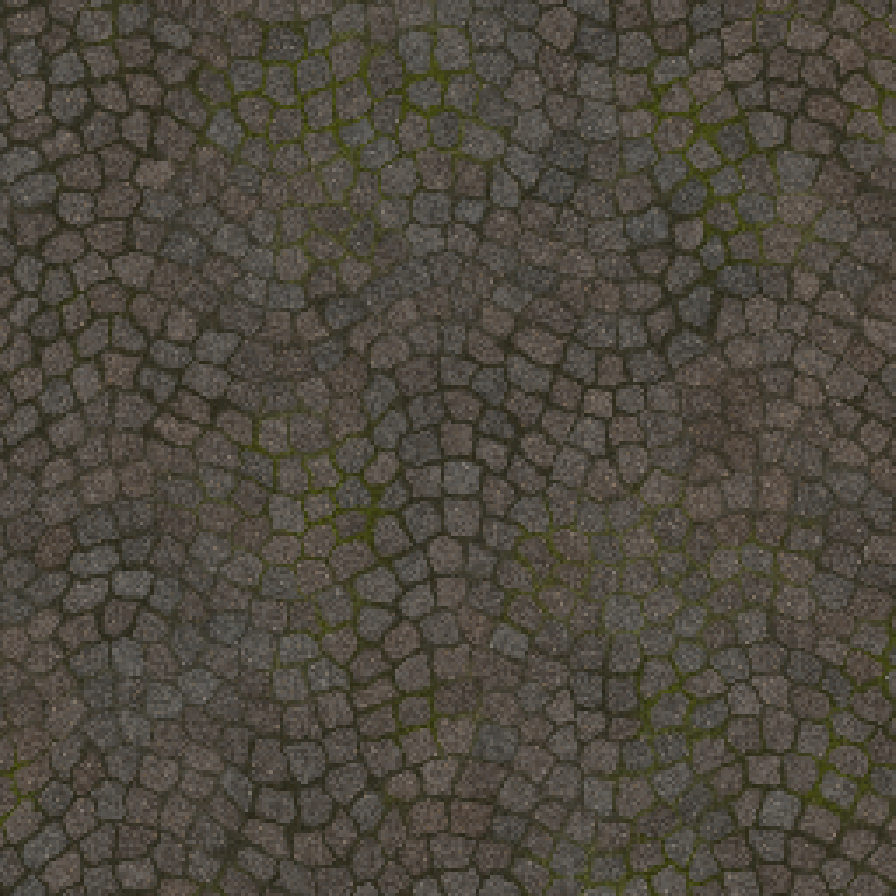
Reproduce this texture procedurally as a WebGL 2 fragment shader.

```glsl
#version 300 es
precision highp float;

uniform vec2 u_resolution;
out vec4 fragColor;

#define GRAINS 256.0       // grains across the canvas
#define STONES 25.0        // stones across the canvas
#define ARCH_WIDTH 0.365   // width of one arch of paving
#define ARCH_RISE 0.036    // half the height of an arch
#define JITTER 0.36        // irregularity of the laying
#define JOINT_WIDTH 0.19   // in stone units
#define GRAIN_CONTRAST 0.085
#define MOSS_AMOUNT 0.85

const float TAU = 6.28318;

float hash(vec2 p) {
    return fract(sin(dot(p, vec2(12.9898, 78.233))) * 43758.5453);
}

vec2 hash2(vec2 p) {
    return vec2(hash(p), hash(p + 41.7));
}

float noise(vec2 p) {
    vec2 cell = floor(p), f = fract(p);
    f = f * f * (3.0 - 2.0 * f);
    return mix(mix(hash(cell), hash(cell + vec2(1, 0)), f.x),
               mix(hash(cell + vec2(0, 1)), hash(cell + vec2(1, 1)), f.x), f.y);
}

float fbm(vec2 p) {
    float sum = 0.0, weight = 0.5;
    for (int i = 0; i < 4; i++) {
        sum += weight * noise(p);
        p = p * 2.03 + 17.3;
        weight *= 0.5;
    }
    return sum / 0.9375;
}

// Distance with nearly square contours
float squareLength(vec2 d) {
    d *= d;
    return sqrt(sqrt(dot(d, d)));
}

// Setts laid in arched rows: returns joint distance and stone id
vec3 paving(vec2 uv) {
    float phase = TAU * (uv.x - 0.5) / ARCH_WIDTH;
    float slope = -ARCH_RISE * TAU / ARCH_WIDTH * sin(phase);
    vec2 along = normalize(vec2(1.0, slope));
    vec2 q = vec2(uv.x, uv.y - ARCH_RISE * cos(phase)) * STONES;

    float nearest = 9.0, second = 9.0;
    vec2 id = vec2(0.0);
    for (int j = -1; j <= 1; j++) {
        float row = floor(q.y) + float(j);
        float shift = hash(vec2(row, 7.0));
        for (int i = -1; i <= 1; i++) {
            vec2 cell = vec2(floor(q.x + shift) + float(i), row);
            vec2 center = cell + 0.5 + JITTER * (hash2(cell) - 0.5);
            vec2 d = center - vec2(shift, 0.0) - q;
            d.y += slope * d.x;
            d = vec2(dot(d, along), dot(d, vec2(-along.y, along.x)));
            float dist = squareLength(d);
            if (dist < nearest) {
                second = nearest;
                nearest = dist;
                id = cell;
            } else {
                second = min(second, dist);
            }
        }
    }
    return vec3(second - nearest, id);
}

void main() {
    // Everything sits on the grid of grains
    vec2 grain = floor(gl_FragCoord.xy / u_resolution.y * GRAINS);
    vec2 uv = (grain + 0.5) / GRAINS;

    // Worn outlines and gently uneven rows
    vec2 wear = vec2(noise(uv * 85.0), noise(uv * 85.0 + 31.0)) - 0.5;
    vec2 drift = vec2(fbm(uv * 5.0), fbm(uv * 5.0 + 53.0)) - 0.5;
    vec3 stone = paving(uv + wear * 0.007 + drift * 0.045);

    // Stone colour: brown to cool grey, with a tone per stone
    float warmth = 0.65 * hash(stone.yz + 3.1) + 0.9 * (fbm(uv * 4.0 + 9.0) - 0.5) + 0.2;
    vec3 color = mix(vec3(0.317, 0.312, 0.294), vec3(0.349, 0.305, 0.269), clamp(warmth, 0.0, 1.0));
    color += 0.055 * (hash(stone.yz + 8.6) - 0.5);
    color += 0.05 * (fbm(uv * 22.0) - 0.5);

    // Joints, partly filled with dust, and moss in patches
    float width = JOINT_WIDTH * (0.6 + 0.8 * noise(uv * 19.0 + 5.0));
    float joint = 1.0 - smoothstep(0.25 * width, 1.2 * width, stone.x);
    joint *= mix(0.55, 1.0, smoothstep(0.3, 0.6, fbm(uv * 9.0 + 77.0)));
    float moss = smoothstep(0.42, 0.7, fbm(uv * 8.0 + 23.0)) * MOSS_AMOUNT;
    vec3 mossColor = mix(vec3(0.21, 0.22, 0.07), vec3(0.31, 0.34, 0.06), hash(grain + 6.0) * moss);
    color = mix(color, mix(vec3(0.195, 0.185, 0.13), mossColor, moss), joint);

    // Fine grain and sparse light flecks
    float speckle = hash(grain) + hash(grain + 13.5) - 1.0;
    color += GRAIN_CONTRAST * speckle * (1.0 - 0.5 * joint);
    color += 0.018 * (hash(grain + 29.0) - 0.5) * vec3(1.0, 0.0, -1.0);
    float fleck = step(0.978, hash(grain + 67.0)) * (1.0 - 0.6 * joint);
    color += fleck * mix(vec3(0.10, 0.07, 0.03), vec3(0.10), hash(grain + 91.0));

    fragColor = vec4(color, 1.0);
}
```
